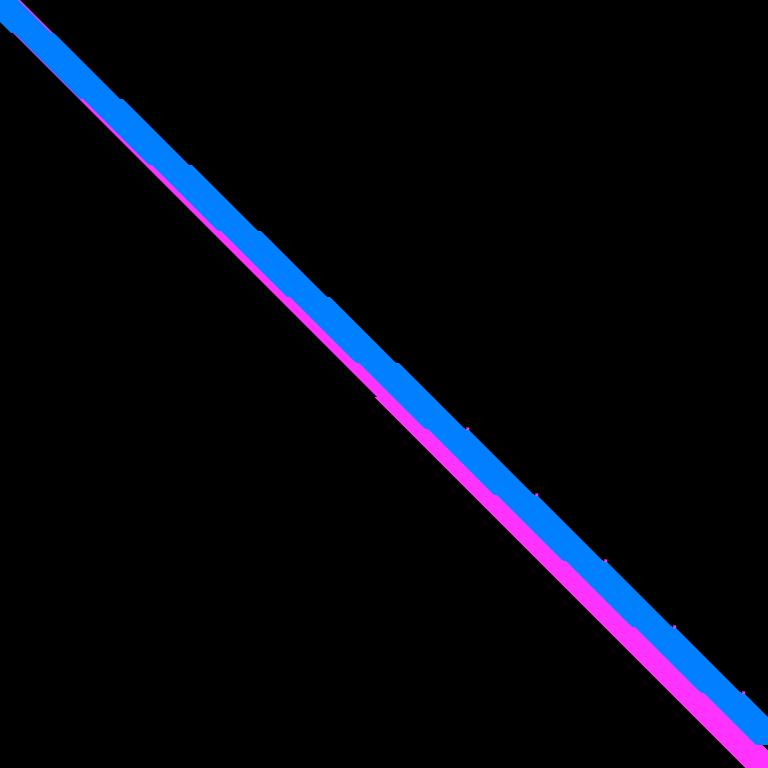
Write a WebGL 2 fragment shader that draws this background.

```glsl
#version 300 es
precision highp float;
// A thick blue diagonal ribbon over a magenta one on black, falling to the right.
// Each ribbon is a 45 degree band whose sideways offset changes in small stairs,
// so the magenta strip widens slowly along the lower side.

#define STAIR_START 0.043
#define STAIR_HEIGHT 0.0859
#define STAIR_SHIFT 0.0039
#define BAND_WIDTH 0.0521
#define BLUE_LEFT -0.0247
#define BLUE_END 0.970
#define PINK_LEFT -0.0260
#define PINK_SHIFT -0.0035
#define PINK_STEP 0.517
#define DOT_HALF 0.0018
#define FIRST_DOT 6.0

uniform vec2 u_resolution;
out vec4 fragColor;

const vec3 BLUE = vec3(0.0, 0.5, 1.0);
const vec3 PINK = vec3(1.0, 0.2, 1.0);

// Soft step about one pixel wide
float edge(float d, float pixel) {
    return clamp(d / pixel + 0.5, 0.0, 1.0);
}

// Coverage of the span from left to left + BAND_WIDTH
float band(float x, float left, float pixel) {
    return edge(x - left, pixel) * edge(left + BAND_WIDTH - x, pixel);
}

// Staircase with a softened riser at each whole number
float stairs(float t, float softness) {
    float nearest = floor(t + 0.5);
    return nearest - 1.0 + edge(t - nearest, softness);
}

void main() {
    // Canvas units, with y measured down from the top
    vec2 p = gl_FragCoord.xy / u_resolution;
    p.y = 1.0 - p.y;
    float pixel = 1.0 / min(u_resolution.x, u_resolution.y);
    float across = p.x - p.y;

    // Magenta ribbon with one stair to the left
    float pinkLeft = PINK_LEFT + PINK_SHIFT * edge(p.y - PINK_STEP, pixel);
    vec3 color = PINK * band(across, pinkLeft, pixel);

    // Blue ribbon with regular stairs to the right
    float row = (p.y - STAIR_START) / STAIR_HEIGHT;
    float blueLeft = BLUE_LEFT + STAIR_SHIFT * stairs(row, pixel / STAIR_HEIGHT);
    float blue = band(across, blueLeft, pixel) * edge(BLUE_END - p.y, pixel);
    color = mix(color, BLUE, blue);

    // Magenta specks on the outer corners of the later stairs
    float stair = floor(row + 0.5);
    float cornerY = STAIR_START + stair * STAIR_HEIGHT;
    float cornerX = cornerY + BLUE_LEFT + BAND_WIDTH + stair * STAIR_SHIFT;
    vec2 away = abs(p - vec2(cornerX, cornerY));
    float speck = edge(DOT_HALF - max(away.x, away.y), pixel);
    color = mix(color, PINK, speck * step(FIRST_DOT, stair));

    fragColor = vec4(color, 1.0);
}
```
